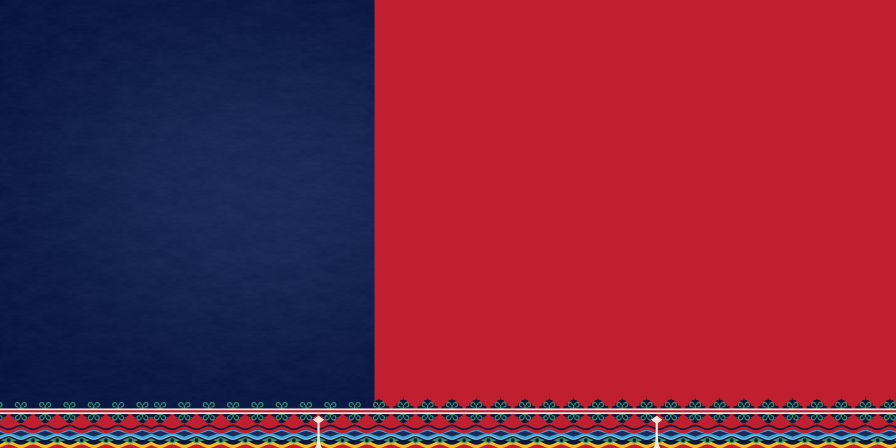
Reproduce this background procedurally as a WebGL 2 fragment shader.

```glsl
#version 300 es
precision highp float;
// Two plain panels, vignetted navy cloth and flat red, above a folk-style border.
// The border is one repeated cell: mirrored triangles with curls around a rule,
// then wavy bands with diamonds and eyes, crossed by spaced white pendants.
#define SPLIT_X 0.836
#define PERIOD 0.0543
#define SEAM_X 0.337
#define RULE_Y 1.51
#define PENDANT_X 0.711
#define PENDANT_STEP 0.755
#define GRAIN 0.018

uniform vec2 u_resolution;
out vec4 outColor;

const float TAU = 6.2831853;
const vec3 RED = vec3(0.75, 0.12, 0.18);
const vec3 NAVY = vec3(0.025, 0.075, 0.24);
const vec3 NAVY_LIT = vec3(0.105, 0.165, 0.35);
const vec3 INK = vec3(0.05, 0.09, 0.22);
const vec3 GREEN = vec3(0.21, 0.58, 0.46);
const vec3 TEAL = vec3(0.08, 0.25, 0.30);
const vec3 SKY = vec3(0.23, 0.64, 0.85);
const vec3 GOLD = vec3(0.98, 0.72, 0.16);
const vec3 CREAM = vec3(0.97, 0.91, 0.86);

float hash(vec2 p) {
  vec3 q = fract(vec3(p.xyx) * 0.1031);
  q += dot(q, q.yzx + 33.33);
  return fract((q.x + q.y) * q.z);
}

float noise(vec2 p) {
  vec2 i = floor(p), f = fract(p);
  f = f * f * (3.0 - 2.0 * f);
  return mix(mix(hash(i), hash(i + vec2(1, 0)), f.x),
             mix(hash(i + vec2(0, 1)), hash(i + vec2(1, 1)), f.x), f.y);
}

// Coverage of the region where distance d is negative.
float cover(float d, float px) {
  return clamp(0.5 - d / px, 0.0, 1.0);
}

float diamond(vec2 p, vec2 size) {
  return (abs(p.x) / size.x + abs(p.y) / size.y - 1.0) * min(size.x, size.y);
}

vec3 panels(vec2 p, float px) {
  vec2 d = p - vec2(0.58, 0.57);
  float glow = exp(-d.x * d.x / 0.32 - d.y * d.y / 0.16);
  float weave = noise(p * vec2(90.0, 240.0)) + noise(p * vec2(25.0, 60.0)) - 1.0;
  vec3 cloth = mix(NAVY, NAVY_LIT, glow) + GRAIN * weave;
  return mix(cloth, RED, cover(SPLIT_X - p.x, px));
}

// Triangle with a pair of curls; v is the distance from the rule.
vec3 crest(vec3 col, float x, float v, float px, float inkAmount) {
  float side = abs(x);
  float steps = 0.025 * cos(v * TAU * 8.0);
  float tri = 0.66 * side + 0.74 * (v - 0.53) + steps;
  col = mix(col, INK, inkAmount * cover(max(tri, 0.1 - v), px));
  vec2 c = vec2(side - 0.14, v - 0.27);
  float curl = abs(length(c) - 0.085) - 0.025;
  curl = max(curl, -max(c.x + 0.02, c.y + 0.01));
  float stem = max(side - 0.03, abs(v - 0.18) - 0.08);
  float foot = max(side - 0.12, abs(v - 0.13) - 0.02);
  return mix(col, GREEN, cover(min(curl, min(stem, foot)), px));
}

// Bands stacked downward; neighbouring edges swing in opposite phase.
vec3 waves(vec3 col, float x, float y, float px) {
  vec3 bands[6] = vec3[6](INK, RED, SKY, INK, GOLD, RED);
  float tops[6] = float[6](0.88, 0.81, 0.67, 0.42, 0.21, 0.07);
  float swing = cos(TAU * x);
  for (int i = 0; i < 6; i++) {
    float dir = i < 3 ? 1.0 : -1.0;
    float edge = tops[i] + 0.075 * dir * swing;
    col = mix(col, bands[i], cover(y - edge, px));
  }
  float shifted = fract(x) - 0.5;
  float centred = fract(x + 0.5) - 0.5;
  col = mix(col, NAVY_LIT, cover(diamond(vec2(centred, y - 0.59), vec2(0.36, 0.12)), px));
  col = mix(col, CREAM, 0.6 * cover(abs(y - 0.43 + 0.075 * swing) - 0.02, px));
  vec2 eye = vec2(shifted, y - 0.32);
  col = mix(col, GREEN, cover(diamond(eye, vec2(0.32, 0.13)), px));
  col = mix(col, TEAL * 0.5, cover(length(eye) - 0.075, px));
  return col;
}

void main() {
  vec2 p = gl_FragCoord.xy / u_resolution.y;
  float px = 1.0 / u_resolution.y;
  vec3 col = panels(p, px);

  // Border coordinates in cells; the repeat restarts at the seam.
  float phase = p.x < SEAM_X ? 0.318 : 0.846;
  vec2 cell = vec2(p.x - phase, p.y) / PERIOD;
  float cpx = px / PERIOD;
  float x = fract(cell.x + 0.5) - 0.5;
  float v = cell.y - RULE_Y;
  col = mix(col, RED, cover(v, cpx));
  float inkAmount = v < 0.0 || p.x > SPLIT_X ? 1.0 : 0.0;
  col = crest(col, x, abs(v), cpx, inkAmount);
  col = waves(col, cell.x, cell.y, cpx);
  col = mix(col, CREAM, cover(abs(v) - 0.115, cpx));
  col = mix(col, RED, cover(abs(v) - 0.045, cpx));

  // White pendants: diamond head, thin cord and flared foot.
  float near = mod(p.x - PENDANT_X + 0.5 * PENDANT_STEP, PENDANT_STEP) - 0.5 * PENDANT_STEP;
  vec2 q = vec2(near / PERIOD, cell.y);
  float cord = max(abs(q.x) - 0.045 - 0.10 * exp(-q.y * 7.0), q.y - 1.1);
  float head = diamond(q - vec2(0.0, 1.16), vec2(0.23, 0.17));
  col = mix(col, CREAM, cover(min(cord, head), cpx));
  outColor = vec4(col, 1.0);
}
```
